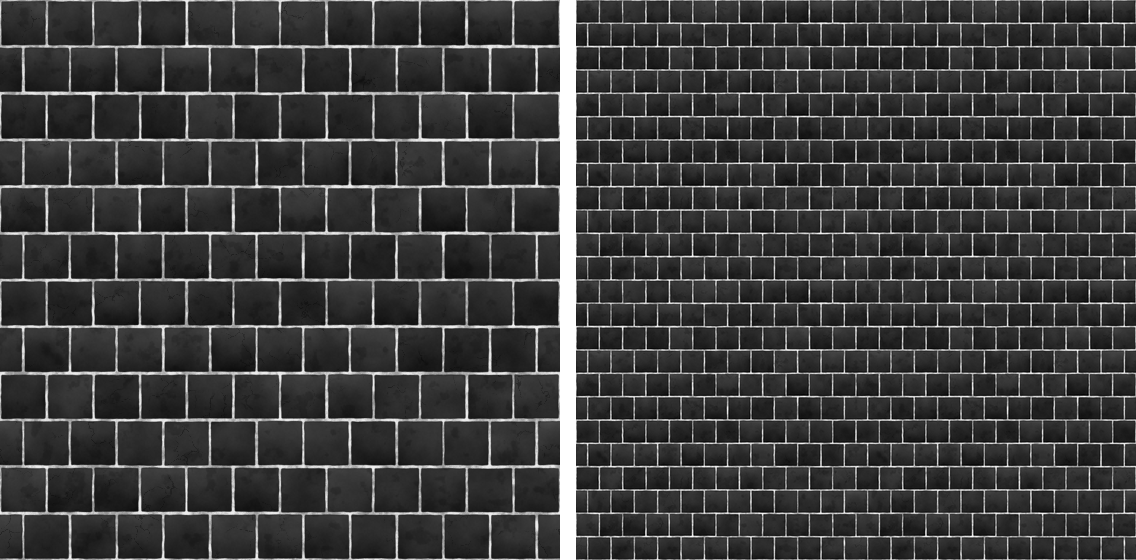
Left, the tile; right, the same tile 2 across and 2 down.
This texture is drawn by a Shadertoy shader. Its source:

```glsl
const float TILES = 12.0;          // repeats across and down
const vec2 HALF_SIZE = vec2(0.471, 0.467); // tile half extent, in tile units
const float CORNER = 0.03;
const float SHIFT = 0.012;         // placement error of each tile
const float RAGGED = 0.026;        // roughness of the tile edges
const float FACE_TONE = 0.168;
const float FACE_SLOPE = 0.105;    // light top to dark bottom
const float TONE_SPREAD = 0.06;    // variation from tile to tile
const float CLOUD_DEPTH = 0.10;
const float CRACK_DEPTH = 0.32;
const float CRACK_WIDTH = 0.035;
const vec3 GROUT_DARK = vec3(0.59);
const vec3 GROUT_LIGHT = vec3(0.93);

vec2 hash2(vec2 p) {
    vec3 q = fract(p.xyx * vec3(0.1031, 0.1030, 0.0973));
    q += dot(q, q.yzx + 33.33);
    return fract((q.xx + q.yz) * q.zy);
}

// Value noise that wraps after a whole period
float noise(vec2 p, float period) {
    vec2 cell = floor(p), f = fract(p);
    f = f * f * (3.0 - 2.0 * f);
    vec2 a = mod(cell, period), b = mod(cell + 1.0, period);
    return mix(mix(hash2(a).x, hash2(vec2(b.x, a.y)).x, f.x),
               mix(hash2(vec2(a.x, b.y)).x, hash2(b).x, f.x), f.y);
}

float layeredNoise(vec2 uv, vec2 offset, float period) {
    float sum = 0.0, weight = 0.5;
    for (int i = 0; i < 4; i++) {
        sum += weight * noise(uv * period + offset, period);
        period *= 2.0;
        weight *= 0.5;
    }
    return sum / 0.9375;
}

// Gap between the two nearest cell points: zero on cell borders
float cellBorder(vec2 p, float period) {
    vec2 cell = floor(p), f = fract(p);
    float nearest = 8.0, second = 8.0;
    for (int y = -1; y <= 1; y++)
    for (int x = -1; x <= 1; x++) {
        vec2 o = vec2(x, y);
        float d = length(o + hash2(mod(cell + o, period)) - f);
        second = min(second, max(nearest, d));
        nearest = min(nearest, d);
    }
    return second - nearest;
}

float roundedBox(vec2 p, vec2 halfSize, float radius) {
    vec2 q = abs(p) - halfSize + radius;
    return length(max(q, 0.0)) + min(max(q.x, q.y), 0.0) - radius;
}

void mainImage(out vec4 fragColor, in vec2 fragCoord) {
    vec2 uv = fragCoord / iResolution.xy;

    // Running bond: every other row moves by half a tile
    vec2 grid = uv * TILES;
    grid.x += 0.5 * mod(floor(grid.y) + 1.0, 2.0);
    vec2 id = mod(floor(grid), TILES);
    vec2 local = fract(grid) - 0.5;
    vec2 rnd = hash2(id + 17.0);
    vec2 tilt = hash2(id + 61.0) - 0.5;
    vec2 offset = floor(rnd * 40.0);

    // Ragged tile outline
    float d = roundedBox(local - SHIFT * tilt, HALF_SIZE, CORNER);
    d += RAGGED * (layeredNoise(uv, offset, TILES * 6.0) - 0.5);
    float aa = 0.8 * TILES / iResolution.y;
    float grout = smoothstep(-aa, aa, d);

    // Face: vertical shade, own tone, clouds and fine grain
    float cloud = layeredNoise(uv, offset, TILES * 2.0);
    float tone = FACE_TONE + FACE_SLOPE * local.y * (1.0 + tilt.y);
    tone += TONE_SPREAD * (rnd.x - 0.5) + 0.05 * tilt.x * local.x;
    tone += CLOUD_DEPTH * (cloud - 0.5);
    tone += 0.012 * (noise(uv * TILES * 32.0, TILES * 32.0) - 0.5);

    // Faint broken cracks and dark smudges
    vec2 warp = vec2(layeredNoise(uv, offset + 5.0, TILES * 5.0),
                     layeredNoise(uv, offset + 23.0, TILES * 5.0)) - 0.5;
    float border = cellBorder(uv * TILES * 2.0 + offset + 0.7 * warp, TILES * 2.0);
    float patches = noise(uv * TILES * 3.0 + offset + 11.0, TILES * 3.0);
    float crack = 1.0 - smoothstep(0.0, CRACK_WIDTH + aa, border);
    crack *= smoothstep(0.5, 0.8, patches) * smoothstep(0.2, 0.7, rnd.y);
    float smudge = smoothstep(0.58, 0.75, layeredNoise(uv, offset + 31.0, TILES * 4.0));
    tone *= (1.0 - CRACK_DEPTH * crack) * (1.0 - 0.18 * smudge);
    tone *= 1.0 - 0.25 * smoothstep(-0.04, 0.0, d);

    // Mottled grout, darker against the tiles
    float mottle = 0.45 * noise(uv * TILES * 4.0, TILES * 4.0)
                 + 0.55 * layeredNoise(uv, vec2(3.0), TILES * 14.0);
    vec3 groutColor = mix(GROUT_DARK, GROUT_LIGHT, smoothstep(0.15, 0.75, mottle));
    groutColor *= mix(0.8, 1.0, smoothstep(0.0, 0.025, d));

    fragColor = vec4(mix(vec3(tone), groutColor, grout), 1.0);
}
```
